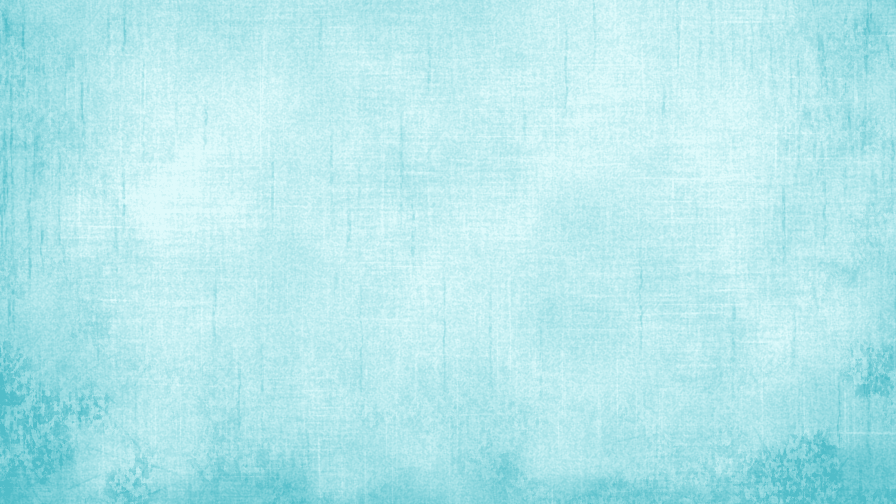
This texture is drawn by a Shadertoy shader. Its source:

```glsl
// Weathered pale turquoise canvas: cloudy washes darken toward the borders,
// with woven threads, pale scuffs, vertical drips and grit layered on top.
// Every layer adjusts one scalar tone, which a colour ramp finally tints.

float hash(vec2 p) {
    vec3 q = fract(vec3(p.xyx) * 0.1031);
    q += dot(q, q.yzx + 33.33);
    return fract((q.x + q.y) * q.z);
}

float noise(vec2 p) {
    vec2 cell = floor(p), f = fract(p);
    f = f * f * (3.0 - 2.0 * f);
    return mix(mix(hash(cell), hash(cell + vec2(1, 0)), f.x),
               mix(hash(cell + vec2(0, 1)), hash(cell + vec2(1, 1)), f.x), f.y);
}

float fbm(vec2 p) {
    float sum = 0.0, weight = 0.5;
    for (int i = 0; i < 5; i++) {
        sum += weight * noise(p);
        p = mat2(1.6, 1.2, -1.2, 1.6) * p + 7.3;
        weight *= 0.5;
    }
    return sum;
}

float blob(vec2 p, vec2 center, vec2 size) {
    vec2 d = (p - center) / size;
    return exp(-dot(d, d));
}

// Soft stroke along a direction, fading toward both ends
float stroke(vec2 d, vec2 dir, float halfLength, float width) {
    float along = abs(dot(d, dir)) / halfLength;
    float across = abs(dot(d, vec2(-dir.y, dir.x)));
    return (1.0 - smoothstep(0.3, 1.0, along)) * (1.0 - smoothstep(0.2 * width, width, across));
}

// Broad washes: pale middle, darker sides and foot
float washes(vec2 p, vec2 uv) {
    vec2 warped = p + 0.30 * vec2(fbm(p * 4.0), fbm(p * 4.0 + 19.0)) - 0.15;
    float tone = 0.745;
    tone += 0.07 * blob(warped, vec2(0.38, 0.58), vec2(0.34, 0.20));
    tone += 0.08 * blob(warped, vec2(1.30, 0.82), vec2(0.30, 0.22));
    tone += 0.04 * blob(warped, vec2(0.85, 0.35), vec2(0.25, 0.20));
    tone += 0.09 * blob(warped, vec2(1.65, 0.32), vec2(0.12, 0.09));
    tone -= 0.07 * blob(warped, vec2(1.25, 0.42), vec2(0.25, 0.20));
    tone -= 0.14 * (1.0 - smoothstep(0.0, 0.18, uv.x));
    tone -= 0.11 * smoothstep(0.82, 1.0, uv.x);
    tone -= 0.08 * (1.0 - smoothstep(0.05, 0.42, uv.y));
    tone -= 0.15 * (1.0 - smoothstep(0.0, 0.11, uv.y + 0.2 * (fbm(p * 9.0) - 0.5)));
    tone -= 0.03 * smoothstep(0.8, 1.0, uv.y);
    tone += 0.22 * (fbm(warped * 3.5 + 4.0) - 0.48);
    return tone + 0.12 * (fbm(p * vec2(13, 9) + 60.0) - 0.48);
}

// Fine warp and weft, sparse bright threads, and canvas grain
float weave(vec2 p) {
    float warp = noise(p * vec2(280, 26)) - 0.5;
    float weft = noise(p * vec2(22, 280) + 31.0) - 0.5;
    float upright = pow(noise(p * vec2(240, 7) + 5.0), 7.0);
    float level = pow(noise(p * vec2(6, 240) + 9.0), 7.0);
    float patches = smoothstep(0.25, 0.75, noise(p * 5.0 + 12.0));
    float grain = noise(mat2(0.8, 0.6, -0.6, 0.8) * p * 330.0) - 0.5;
    return (0.5 + 0.6 * patches) * (0.055 * warp + 0.060 * weft)
         + 0.07 * mix(upright, level, patches) + 0.13 * grain;
}

// Thin pale scuffs, upright or level
float scuffs(vec2 p, float aspect) {
    float sum = 0.0;
    for (int i = 0; i < 120; i++) {
        float k = float(i);
        vec2 center = vec2(hash(vec2(k, 1)) * aspect, hash(vec2(k, 2)));
        float tilt = 0.10 * (hash(vec2(k, 3)) - 0.5);
        vec2 dir = normalize(i % 5 < 3 ? vec2(tilt, 1) : vec2(1, tilt));
        sum += stroke(p - center, dir, mix(0.02, 0.14, hash(vec2(k, 4))), 0.003)
             * mix(0.2, 1.0, hash(vec2(k, 5)));
    }
    return min(sum, 1.2) * (0.3 + 0.7 * noise(p * 120.0));
}

// Ragged dark drips and short ticks, denser toward the left and right
float drips(vec2 p, float aspect) {
    float sum = 0.0;
    float ragged = smoothstep(0.25, 0.65, noise(p * vec2(240, 95)));
    vec2 bent = p + vec2(0.004 * (noise(p * vec2(8, 40)) - 0.5), 0.0);
    for (int i = 0; i < 84; i++) {
        float k = float(i);
        float side = pow(hash(vec2(k, 11)), 2.4) * 0.5;
        float x = i % 3 < 2 ? side : 1.0 - side;
        vec2 center = vec2(x * aspect, 0.1 + 0.95 * hash(vec2(k, 12)));
        sum += stroke(bent - center, vec2(0, 1), mix(0.04, 0.17, hash(vec2(k, 13))),
                      mix(0.003, 0.006, hash(vec2(k, 14)))) * mix(0.3, 1.0, hash(vec2(k, 15)));
    }
    float border = smoothstep(0.18, 0.45, abs(p.x / aspect - 0.5));
    float ticks = smoothstep(0.66, 0.86, noise(bent * vec2(130, 17) + 40.0));
    sum += 0.7 * border * ticks * smoothstep(0.40, 0.60, fbm(p * 6.0 + 25.0));
    return min(sum, 1.0) * mix(0.2, 1.0, ragged);
}

// Speckled wear and slanted scratches around the border
float grit(vec2 p, vec2 uv, float aspect) {
    float low = 1.0 - smoothstep(0.04, 0.42, uv.y);
    float sides = max(1.0 - smoothstep(0.0, 0.28, uv.x), smoothstep(0.76, 1.0, uv.x));
    float mask = clamp(low * (0.55 + 0.7 * sides) + 0.5 * sides, 0.0, 1.0);
    float clumps = smoothstep(0.36, 0.58, fbm(p * 11.0 + 50.0));
    float specks = smoothstep(0.46, 0.64, fbm(p * vec2(165, 105) + 80.0));
    float flakes = smoothstep(0.52, 0.62, fbm(p * vec2(70, 48) + 15.0));
    float scratches = 0.0;
    for (int i = 0; i < 60; i++) {
        float k = float(i);
        float x = 0.34 * hash(vec2(k, 21));
        vec2 center = vec2((i % 2 == 0 ? x : 1.0 - x) * aspect, 0.3 * hash(vec2(k, 22)));
        float angle = mix(0.2, 1.1, hash(vec2(k, 23))) * (i % 3 == 0 ? 1.0 : -1.0);
        scratches += stroke(p - center, vec2(cos(angle), sin(angle)), 0.06, 0.003);
    }
    return mask * (max(specks, flakes) * mix(0.1, 1.0, clumps) + 0.4 * min(scratches, 1.0));
}

void mainImage(out vec4 fragColor, in vec2 fragCoord) {
    vec2 uv = fragCoord / iResolution.xy, p = fragCoord / iResolution.y;
    float aspect = iResolution.x / iResolution.y;
    float tone = washes(p, uv) + weave(p) + 0.10 * scuffs(p, aspect);
    tone -= 0.15 * drips(p, aspect) + 0.17 * grit(p, uv, aspect);
    tone = clamp(tone, 0.32, 0.87);
    vec3 teal = vec3(0.41, 0.78, 0.82), paleAqua = vec3(0.80, 0.95, 0.96);
    vec3 color = mix(teal, paleAqua, (tone - 0.41) / 0.39);
    fragColor = vec4(min(color, 1.0), 1.0);
}
```
